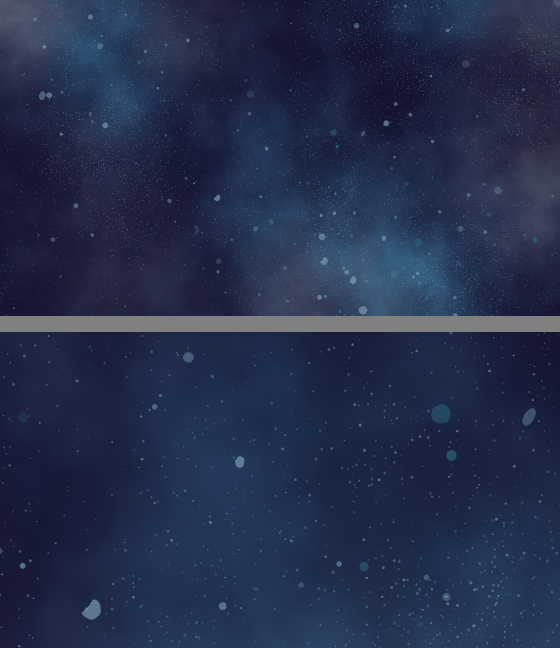
Top: the whole. Bottom: its middle third, enlarged.
Write a Shadertoy shader that draws this background.

```glsl
const vec3 NIGHT = vec3(0.073, 0.068, 0.182);
const vec3 INDIGO = vec3(0.105, 0.112, 0.235);
const vec3 BLUE = vec3(0.19, 0.40, 0.55);
const vec3 MAUVE = vec3(0.39, 0.41, 0.49);
const vec3 PALE = vec3(0.52, 0.67, 0.74);
const vec3 TEAL = vec3(0.17, 0.46, 0.52);

// Soft spots: centre, radius, strength
const vec4 BLUE_SPOTS[7] = vec4[7](
    vec4(0.29, 0.87, 0.22, 0.58), vec4(1.27, 0.08, 0.25, 0.72),
    vec4(0.95, 0.26, 0.25, 0.38), vec4(1.38, 1.03, 0.16, 0.55),
    vec4(0.90, 0.60, 0.20, 0.20), vec4(0.45, 0.68, 0.18, 0.20),
    vec4(1.45, 0.30, 0.22, 0.20));
const vec4 MAUVE_SPOTS[7] = vec4[7](
    vec4(0.00, 1.02, 0.24, 0.75), vec4(1.71, 0.42, 0.24, 0.46),
    vec4(1.05, 0.02, 0.28, 0.42), vec4(0.58, 0.93, 0.17, 0.30),
    vec4(1.74, 0.96, 0.22, 0.46), vec4(0.32, 0.48, 0.20, 0.15),
    vec4(0.38, 0.08, 0.24, 0.22));
const vec4 DUST_SPOTS[7] = vec4[7](
    vec4(1.25, 0.86, 0.24, 0.42), vec4(0.34, 0.47, 0.22, 0.42),
    vec4(1.66, 0.73, 0.16, 0.50), vec4(0.00, 0.12, 0.08, 0.55),
    vec4(0.36, 0.78, 0.22, 0.42), vec4(0.95, 0.28, 0.21, 0.42),
    vec4(1.42, 0.12, 0.26, 0.45));

vec3 hash3(vec2 p) {
    vec3 q = fract(p.xyx * vec3(0.1031, 0.1030, 0.0973));
    q += dot(q, q.yxz + 33.33);
    return fract((q.xxy + q.yzz) * q.zyx);
}

mat2 rotation(float angle) {
    float c = cos(angle), s = sin(angle);
    return mat2(c, s, -s, c);
}

float cornerSlope(vec2 cell, vec2 offset) {
    float angle = 6.2832 * hash3(cell).x;
    return dot(vec2(cos(angle), sin(angle)), offset);
}

float gradientNoise(vec2 p) {
    vec2 i = floor(p), f = fract(p), e = vec2(1.0, 0.0);
    vec2 u = f * f * f * (f * (f * 6.0 - 15.0) + 10.0);
    float low = mix(cornerSlope(i, f), cornerSlope(i + e, f - e), u.x);
    float high = mix(cornerSlope(i + e.yx, f - e.yx), cornerSlope(i + 1.0, f - 1.0), u.x);
    return mix(low, high, u.y);
}

float fbm(vec2 p) {
    float sum = 0.0, amplitude = 0.8;
    for (int i = 0; i < 5; i++) {
        sum += amplitude * gradientNoise(p);
        p = rotation(0.6) * p * 2.03 + 17.0;
        amplitude *= 0.52;
    }
    return sum;
}

float spotField(vec2 p, vec4 spots[7]) {
    float sum = 0.0;
    for (int i = 0; i < 7; i++) {
        vec2 d = (p - spots[i].xy) / spots[i].z;
        sum += spots[i].w * exp(-dot(d, d));
    }
    return sum;
}

// Fine dust: at most one dot per cell
float dust(vec2 p, float size, float density, float pixel) {
    vec2 cell = floor(p / size);
    vec3 place = hash3(cell + 300.0), look = hash3(cell + 911.0);
    float radius = mix(0.0007, 0.0016, look.y * look.y);
    float d = length(p - (cell + 0.2 + 0.6 * place.xy) * size);
    float speck = clamp(0.5 + (radius - d) / pixel, 0.0, 1.0);
    return speck * step(look.x, density) * mix(0.2, 0.62, look.z * look.z);
}

// Translucent rounded flakes; returns colour and opacity
vec4 flake(vec2 p, float size, float density, float pixel) {
    vec2 cell = floor(p / size);
    vec3 place = hash3(cell + 57.0), look = hash3(cell + 503.0);
    vec2 d = p - (cell + 0.2 + 0.6 * place.xy) * size;
    float radius = size * mix(0.055, 0.135, look.y);
    float thin = mix(1.0, 1.8, smoothstep(0.82, 1.0, place.z));
    d = rotation(6.2832 * look.z) * d * vec2(1.0, thin);
    float rim = radius * (1.0 + 0.16 * gradientNoise(d / radius * 1.3 + cell * 7.1));
    float shape = smoothstep(0.7 * pixel, -0.7 * pixel, length(d) - rim);
    float opacity = mix(0.15, 0.62, fract(look.z * 7.3 + place.z));
    vec3 tint = mix(PALE, TEAL, step(0.85, fract(place.z * 5.7)));
    return vec4(tint, shape * opacity * step(look.x, density));
}

void mainImage(out vec4 fragColor, in vec2 fragCoord) {
    float pixel = 1.0 / iResolution.y;
    vec2 p = fragCoord * pixel;

    // Clouds
    vec2 warped = p + 0.08 * vec2(fbm(p * 3.0 + 3.0), fbm(p * 3.0 + 41.0));
    float cloud = fbm(p * 4.5 + 9.0);
    float blue = spotField(warped, BLUE_SPOTS) * (0.95 + 0.8 * cloud);
    float mauve = spotField(warped, MAUVE_SPOTS) * (0.92 + 0.9 * fbm(p * 5.0 + 70.0));
    vec3 color = mix(NIGHT, INDIGO, smoothstep(-0.3, 0.5, cloud));
    color = mix(color, BLUE, clamp(blue, 0.0, 0.85));
    color = mix(color, MAUVE, clamp(mauve, 0.0, 0.8));

    // Dust gathered in ragged drifts
    float drift = spotField(warped, DUST_SPOTS) + 0.12 * blue + 0.01;
    drift *= clamp(0.95 + 1.7 * fbm(p * 6.0 + 23.0), 0.1, 1.8);
    float grains = dust(p, 0.0098, drift, pixel);
    grains = max(grains, dust(rotation(0.7) * p + 5.0, 0.0076, 0.75 * drift, pixel));
    vec3 dustTint = mix(PALE, TEAL * 1.35, smoothstep(0.1, 0.45, gradientNoise(p * 3.0 + 60.0)));
    color = mix(color, dustTint, grains);

    // Flakes in three sizes
    float size = 0.11;
    for (int i = 0; i < 3; i++) {
        float density = 0.05 + 0.42 * clamp(blue, 0.0, 1.0) - 0.015 * float(i);
        vec4 layer = flake(rotation(0.4 * float(i)) * p + 2.0, size, density, pixel);
        color = mix(color, layer.rgb, layer.a);
        size *= 0.62;
    }
    fragColor = vec4(color, 1.0);
}
```
